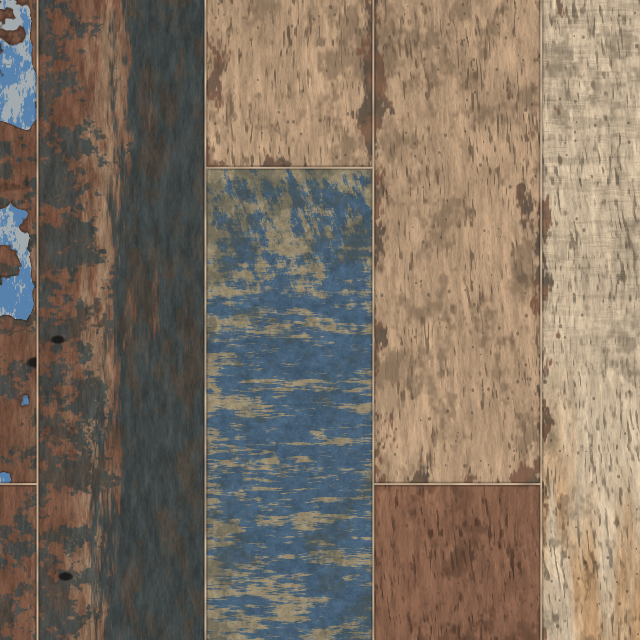
This texture is drawn by a Shadertoy shader. Its source:

```glsl
// Reclaimed plank floor: five columns of boards parted by thin pale seams.
// Each board layers stretched noise for grain, scraped paint and edge grime;
// cellular specks make the nail holes and pits.
#define PITCH 0.2624        // column width
#define FIRST_SEAM 0.0586   // x of the first full seam
#define SEAM_HALF 0.0015    // half width of a seam
#define SHADOW 0.004        // reach of the dark edge beside a seam
#define GRIME 0.08          // amount of dirt along board edges
#define GRAIN 0.55          // contrast of the wood fibres
#define PORES 0.34          // strength of the dark pores
#define GRIT 0.8            // octave gain of rough, crumbly noise

const vec3 TAN = vec3(0.70, 0.585, 0.47);
const vec3 CREAM = vec3(0.79, 0.71, 0.60);
const vec3 REDWOOD = vec3(0.51, 0.37, 0.29);
const vec3 RUST = vec3(0.44, 0.31, 0.245);
const vec3 SLATE = vec3(0.235, 0.27, 0.27);
const vec3 SOIL = vec3(0.30, 0.265, 0.23);
const vec3 OLIVE = vec3(0.58, 0.53, 0.43);
const vec3 DENIM = vec3(0.28, 0.37, 0.45);
const vec3 SKY = vec3(0.34, 0.50, 0.67);
const vec3 CHALK = vec3(0.71, 0.71, 0.68);

// Height of the end joint in each column; negative means none
const float JOINT[5] = float[5](0.2435, -1.0, 0.738, 0.2435, -1.0);

float hash(vec2 p) {
    vec3 q = fract(p.xyx * 0.1031);
    q += dot(q, q.yzx + 33.33);
    return fract((q.x + q.y) * q.z);
}

float noise(vec2 p) {
    vec2 i = floor(p), f = fract(p);
    f = f * f * (3.0 - 2.0 * f);
    return mix(mix(hash(i), hash(i + vec2(1, 0)), f.x),
               mix(hash(i + vec2(0, 1)), hash(i + vec2(1, 1)), f.x), f.y);
}

float layered(vec2 p, float gain) {
    float sum = 0.0, total = 0.0, amp = 1.0;
    for (int i = 0; i < 5; i++) {
        sum += amp * noise(p);
        total += amp;
        p = p * 1.93 + 17.3;
        amp *= gain;
    }
    return sum / total;
}

float fbm(vec2 p) { return layered(p, 0.5); }
float grit(vec2 p) { return layered(p, GRIT); }

float above(float v, float level, float soft) {
    return smoothstep(level - soft, level + soft, v);
}

// Cellular dots, present in a given share of the cells
float specks(vec2 p, float share) {
    float mask = 0.0;
    for (int k = 0; k < 9; k++) {
        vec2 cell = floor(p) + vec2(k % 3 - 1, k / 3 - 1);
        vec2 centre = cell + 0.2 + 0.6 * vec2(hash(cell + 5.0), hash(cell + 41.0));
        float r = mix(0.1, 0.26, hash(cell + 73.0));
        float spot = 1.0 - smoothstep(0.5 * r, r, length(p - centre));
        mask = max(mask, spot * step(hash(cell + 19.0), share));
    }
    return mask;
}

// Bare board: fibres, pores, grey smudges, pits, dirty edges
vec3 bareWood(vec2 p, vec3 tint, float edge) {
    float broad = fbm(p * vec2(9, 5));
    vec2 g = p + vec2(0.03 * broad + 0.06 * p.y, 0.0);
    vec3 c = tint * (0.92 + 0.16 * broad) * (1.0 + GRAIN * (grit(g * vec2(110, 22)) - 0.5));
    float pores = above(noise(g * vec2(330, 60)), 0.72, 0.15) * above(grit(p * vec2(30, 16)), 0.5, 0.12);
    c *= 1.0 - PORES * pores;
    c = mix(c, tint * 0.64, 0.55 * above(grit(p * vec2(17, 12) + 31.0), 0.61, 0.09));
    c = mix(c, SOIL, 0.5 * specks(p * vec2(75, 60), 0.1));
    float dirt = above(grit(p * vec2(26, 12) + 4.0) + GRIME - 6.0 * edge, 0.56, 0.05);
    return mix(c, mix(RUST, SOIL, above(fbm(p * 30.0), 0.5, 0.15)), 0.75 * dirt);
}

// Pale board with faint saw marks and warm stains toward the foot
vec3 paleWood(vec2 p, float edge) {
    vec3 c = bareWood(p, CREAM, edge + 0.008);
    c *= 1.0 - 0.1 * above(grit(p * vec2(9, 80)), 0.54, 0.1) * above(p.y, 0.45, 0.15);
    float stain = above(fbm(p * vec2(24, 2.5) + 2.0), 0.55, 0.12) * (1.0 - smoothstep(0.1, 0.5, p.y));
    return mix(c, c * vec3(0.86, 0.74, 0.62), 0.8 * stain);
}

// Rusty wood with slate paint, a tan streak beside the unworn side
vec3 rustSlate(vec2 p, float u, float split) {
    float fibre = grit(p * vec2(110, 28)), rough = grit(p * vec2(38, 6)) - 0.5;
    float streak = exp(-pow((u - split + 0.12 + 0.3 * rough) / 0.11, 2.0));
    vec3 ground = mix(RUST, TAN * 0.86, 0.8 * streak * above(grit(p * vec2(50, 9)), 0.46, 0.12));
    float patches = above(grit(p * vec2(22, 24)) - 0.35 * u, 0.455, 0.05);
    float slate = max(0.88 * patches, above(u + 0.9 * rough, split, 0.07));
    vec3 paint = mix(SLATE, SOIL, 0.75 * above(grit(p * vec2(34, 12) + 9.0), 0.55, 0.09));
    vec3 c = mix(ground, paint, 0.94 * slate) * (0.66 + 0.68 * fibre);
    return mix(c, vec3(0.09), 0.9 * specks(p * vec2(14, 24), 0.1) * step(u, 0.4));
}

// Thick sky paint flaking off above, dark bare wood below
vec3 chippedPaint(vec2 p, float u) {
    vec3 c = rustSlate(p + 3.0, u - 0.6, 0.6);
    float loss = 0.25 * above(p.x, 0.05, 0.008) + 0.2 * exp(-pow((p.y - 0.785) / 0.02, 2.0));
    float cover = fbm(p * vec2(15, 17) + 6.0) + 0.4 * (p.y - 0.65) - loss;
    float scuff = above(grit(p * vec2(50, 24)) + 0.25 * (p.y - 0.75), 0.53, 0.05);
    c *= 1.0 - 0.3 * above(cover, 0.46, 0.03);
    return mix(c, mix(SKY, CHALK, 0.8 * scuff), above(cover, 0.49, 0.012));
}

// Denim paint scraped crosswise below and lengthwise above
vec3 scrapedPaint(vec2 p, float u, float edge) {
    float upper = above(p.y, 0.55, 0.14);
    float cross = grit(p * vec2(11, 75) + vec2(0.0, fbm(p * 9.0)));
    float along = grit(vec2(p.x + 0.3 * p.y, p.y) * vec2(70, 26));
    float wear = 0.7 * mix(cross, along, 0.7 * upper) + 0.3 * grit(p * vec2(24, 20));
    wear += 0.055 * upper + 0.04 * (0.5 - u) + 0.06 * (1.0 - smoothstep(0.0, 0.03, edge));
    vec3 c = mix(DENIM, OLIVE, above(wear, 0.555, 0.055));
    c *= 0.74 + 0.52 * grit(p * vec2(80, 90));
    float soot = above(grit(p * vec2(20, 16) + 12.0) + 0.06 * upper - edge, 0.56, 0.1);
    return mix(c, SOIL * vec3(0.95, 1.1, 1.1), 0.45 * soot);
}

void mainImage(out vec4 fragColor, in vec2 fragCoord) {
    vec2 uv = fragCoord / iResolution.xy;
    float s = (uv.x - FIRST_SEAM) / PITCH + 1.0, u = fract(s);
    int column = clamp(int(floor(s)), 0, 4);
    float toJoint = uv.y - JOINT[column];
    float edge = min(min(u, 1.0 - u) * PITCH, abs(toJoint));
    bool top = toJoint > 0.0;

    vec3 c;
    if (column == 0) c = top ? chippedPaint(uv, u) : rustSlate(uv + 3.0, u - 0.6, 0.6);
    else if (column == 1) c = rustSlate(uv, u, mix(0.42, 0.54, uv.y));
    else if (column == 2) c = top ? bareWood(uv, TAN, edge) : scrapedPaint(uv, u, edge);
    else if (column == 3) c = bareWood(uv, top ? TAN : REDWOOD, top ? edge : edge + 0.03);
    else c = paleWood(uv, edge);

    // Seams with a soft dark edge
    float px = 1.0 / iResolution.y;
    c *= mix(0.7, 1.0, smoothstep(SEAM_HALF, SEAM_HALF + SHADOW, edge));
    vec3 grout = vec3(0.78, 0.68, 0.57) * (0.8 + 0.3 * noise(uv * 40.0));
    c = mix(c, grout, 1.0 - smoothstep(SEAM_HALF - 0.5 * px, SEAM_HALF + 0.5 * px, edge));
    fragColor = vec4(c, 1.0);
}
```
